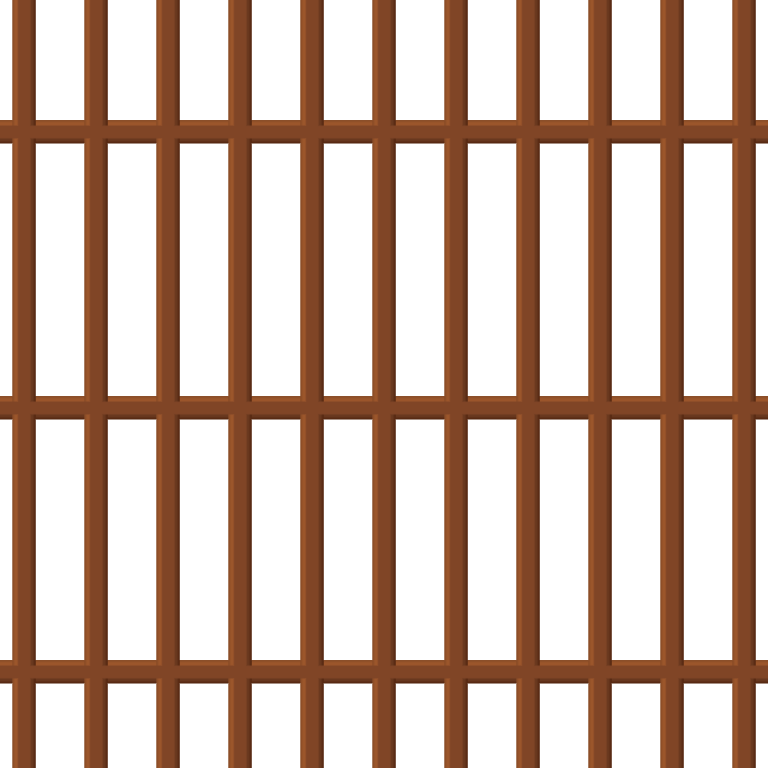
Reproduce this pattern procedurally as a WebGL 2 fragment shader.

```glsl
#version 300 es
precision highp float;

// A wooden lattice on white: evenly spaced upright bars crossed by three rails.
// Each piece is a beveled strip, lit from the upper left; the flat cores of
// bars and rails merge where they cross, leaving mitred bevel corners.

#define BAR_PERIOD  0.09375    // spacing of upright bars
#define BAR_FIRST   0.0313     // centre of the leftmost bar
#define RAIL_COUNT  3
#define RAIL_FIRST  0.1253     // centre of the lowest rail
#define RAIL_PERIOD 0.34375    // spacing of rails
#define RAIL_SHIFT  0.015625   // extra lift of the top rail
#define HALF_WIDTH  0.0153     // half the width of every strip
#define LIT_WIDTH   0.0072     // bevel on the lit side
#define SHADE_WIDTH 0.0066     // bevel on the shaded side
#define SOFTNESS    0.0016     // blur of the bevel lines

uniform vec2 u_resolution;
out vec4 fragColor;

const vec3 PAPER = vec3(1.0);
const vec3 WOOD  = vec3(0.50, 0.27, 0.15);
const vec3 LIT   = vec3(0.58, 0.32, 0.16);
const vec3 SHADE = vec3(0.41, 0.22, 0.12);
const vec3 EDGE  = vec3(0.34, 0.16, 0.07);

// Coverage of a strip at signed offset s from its centre line.
float stripMask(float s, float pixel) {
    return clamp((HALF_WIDTH - abs(s)) / pixel + 0.5, 0.0, 1.0);
}

// Flat middle of a strip, between its two bevels.
float coreMask(float s) {
    float fromLit = s + HALF_WIDTH - LIT_WIDTH;
    float fromShade = HALF_WIDTH - SHADE_WIDTH - s;
    return smoothstep(-SOFTNESS, SOFTNESS, min(fromLit, fromShade));
}

// Bevel colour: negative s is the lit side, positive s the shaded side.
vec3 bevelColor(float s) {
    float litDepth = clamp((s + HALF_WIDTH) / LIT_WIDTH, 0.0, 1.0);
    float shadeDepth = clamp((HALF_WIDTH - s) / SHADE_WIDTH, 0.0, 1.0);
    vec3 lit = LIT * mix(0.92, 1.05, smoothstep(0.0, 0.6, litDepth));
    vec3 shade = mix(EDGE, SHADE, smoothstep(0.1, 0.7, shadeDepth));
    return s < 0.0 ? lit : shade;
}

// Signed offset below the nearest rail's centre line.
float railOffset(float y) {
    float nearest = 1.0;
    for (int i = 0; i < RAIL_COUNT; i++) {
        float lift = i == RAIL_COUNT - 1 ? RAIL_SHIFT : 0.0;
        float s = RAIL_FIRST + float(i) * RAIL_PERIOD + lift - y;
        if (abs(s) < abs(nearest)) nearest = s;
    }
    return nearest;
}

void main() {
    vec2 uv = gl_FragCoord.xy / u_resolution;
    vec2 pixel = 1.0 / u_resolution;

    // Offsets across the nearest bar and the nearest rail
    float barS = (fract((uv.x - BAR_FIRST) / BAR_PERIOD + 0.5) - 0.5) * BAR_PERIOD;
    float railS = railOffset(uv.y);
    float bar = stripMask(barS, pixel.x);
    float rail = stripMask(railS, pixel.y);

    // Bar bevels lie over rail bevels, then the joined cores cover both
    vec3 wood = mix(bevelColor(railS), bevelColor(barS), rail > 0.0 ? bar : 1.0);
    wood = mix(wood, WOOD, max(coreMask(barS), coreMask(railS)));

    fragColor = vec4(mix(PAPER, wood, max(bar, rail)), 1.0);
}
```
